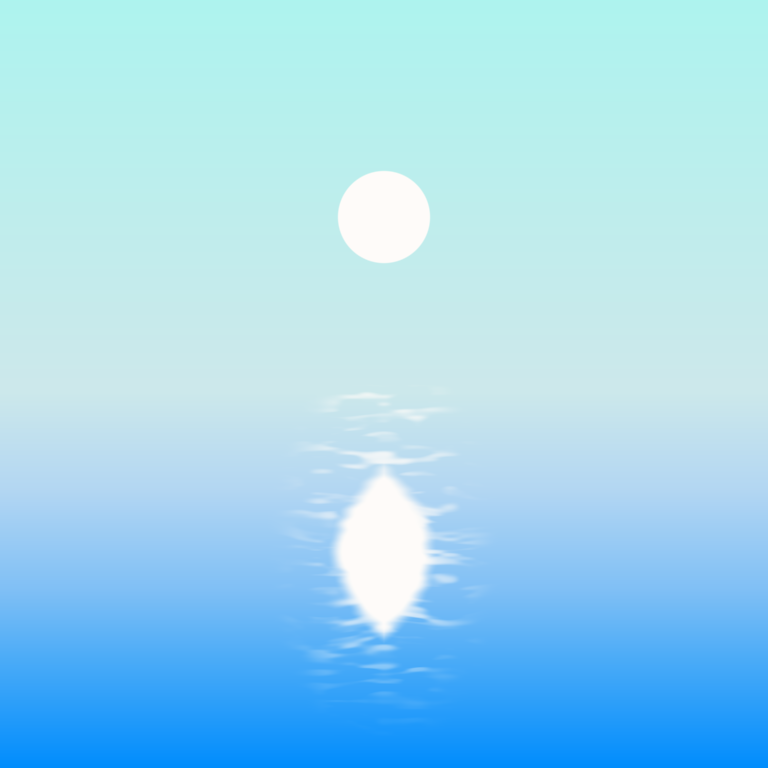
Reproduce this background procedurally as a Shadertoy shader.

```glsl
const vec3 SKY_TOP = vec3(0.68, 0.955, 0.935);
const vec3 SKY_LOW = vec3(0.80, 0.91, 0.92);
const vec3 SEA_HAZE = vec3(0.70, 0.84, 0.95);
const vec3 SEA_LIGHT = vec3(0.50, 0.75, 0.96);
const vec3 SEA_MID = vec3(0.29, 0.67, 0.97);
const vec3 SEA_DEEP = vec3(0.00, 0.55, 0.99);
const vec3 SUN_COLOR = vec3(0.995, 0.985, 0.975);

const float HORIZON = 0.5;
const vec2 SUN_CENTER = vec2(0.0, 0.7174);
const float SUN_RADIUS = 0.06;
const vec2 REFLECTION_CENTER = vec2(0.0, 0.281);
const vec2 REFLECTION_SIZE = vec2(0.061, 0.108);
const float REFLECTION_SOFTNESS = 0.011;
const vec2 RIPPLE_FREQUENCY = vec2(24.0, 125.0);
const float GLINT_STRENGTH = 0.8;

float hash(vec2 cell) {
    vec3 q = fract(cell.xyx * vec3(0.1031, 0.1030, 0.0973));
    q += dot(q, q.yzx + 33.33);
    return fract((q.x + q.y) * q.z);
}

float valueNoise(vec2 p) {
    vec2 cell = floor(p);
    vec2 f = fract(p);
    f = f * f * (3.0 - 2.0 * f);
    float lower = mix(hash(cell), hash(cell + vec2(1.0, 0.0)), f.x);
    float upper = mix(hash(cell + vec2(0.0, 1.0)), hash(cell + 1.0), f.x);
    return mix(lower, upper, f.y);
}

// Position of y between two heights, limited to 0..1
float ramp(float low, float high, float y) {
    return clamp((y - low) / (high - low), 0.0, 1.0);
}

vec3 backdrop(float y) {
    vec3 color = mix(SEA_DEEP, SEA_MID, ramp(0.0, 0.14, y));
    color = mix(color, SEA_LIGHT, ramp(0.14, 0.232, y));
    color = mix(color, SEA_HAZE, ramp(0.232, 0.362, y));
    color = mix(color, SKY_LOW, ramp(0.362, 0.49, y));
    return mix(color, SKY_TOP, ramp(HORIZON, 1.0, y));
}

// Thin, slightly tilted streaks of light
float ripples(vec2 p) {
    float sway = valueNoise(p * vec2(13.0, 30.0)) - 0.5;
    vec2 q = vec2(p.x, p.y + 0.012 * sway) * RIPPLE_FREQUENCY;
    float coarse = valueNoise(q + 17.0);
    float fine = valueNoise(q * vec2(1.9, 1.6) + 71.0);
    return smoothstep(0.46, 0.88, 0.65 * coarse + 0.35 * fine);
}

// Glints fill a wide column that narrows at both ends
float glints(vec2 p) {
    float t = (p.y - 0.28) / 0.27;
    float halfWidth = 0.155 * sqrt(max(1.0 - t * t, 0.04));
    float column = 1.0 - smoothstep(0.25, 1.0, abs(p.x) / halfWidth);
    float fade = smoothstep(0.02, 0.26, p.y);
    float belowHorizon = 1.0 - smoothstep(HORIZON - 0.008, HORIZON, p.y);
    return GLINT_STRENGTH * ripples(p) * column * fade * belowHorizon;
}

// Soft lens with parabolic sides
float reflection(vec2 p) {
    vec2 q = p - REFLECTION_CENTER;
    float t = q.y / REFLECTION_SIZE.y;
    float edgeShift = 0.008 * (valueNoise(p * vec2(20.0, 110.0)) - 0.5);
    float sideSlope = 2.0 * t * REFLECTION_SIZE.x / REFLECTION_SIZE.y;
    float d = abs(q.x) + edgeShift - REFLECTION_SIZE.x * (1.0 - t * t);
    d /= sqrt(1.0 + sideSlope * sideSlope);
    return 1.0 - smoothstep(-REFLECTION_SOFTNESS, REFLECTION_SOFTNESS, d);
}

void mainImage(out vec4 fragColor, in vec2 fragCoord) {
    vec2 p = vec2(fragCoord.x - 0.5 * iResolution.x, fragCoord.y) / iResolution.y;
    float pixel = 1.0 / iResolution.y;

    vec3 color = backdrop(p.y);

    // Light on the water
    color = mix(color, SUN_COLOR, glints(p));
    color = mix(color, SUN_COLOR, reflection(p));

    // Sun disc
    float sunDistance = length(p - SUN_CENTER) - SUN_RADIUS;
    color = mix(color, SUN_COLOR, 1.0 - smoothstep(-pixel, pixel, sunDistance));

    fragColor = vec4(color, 1.0);
}
```
